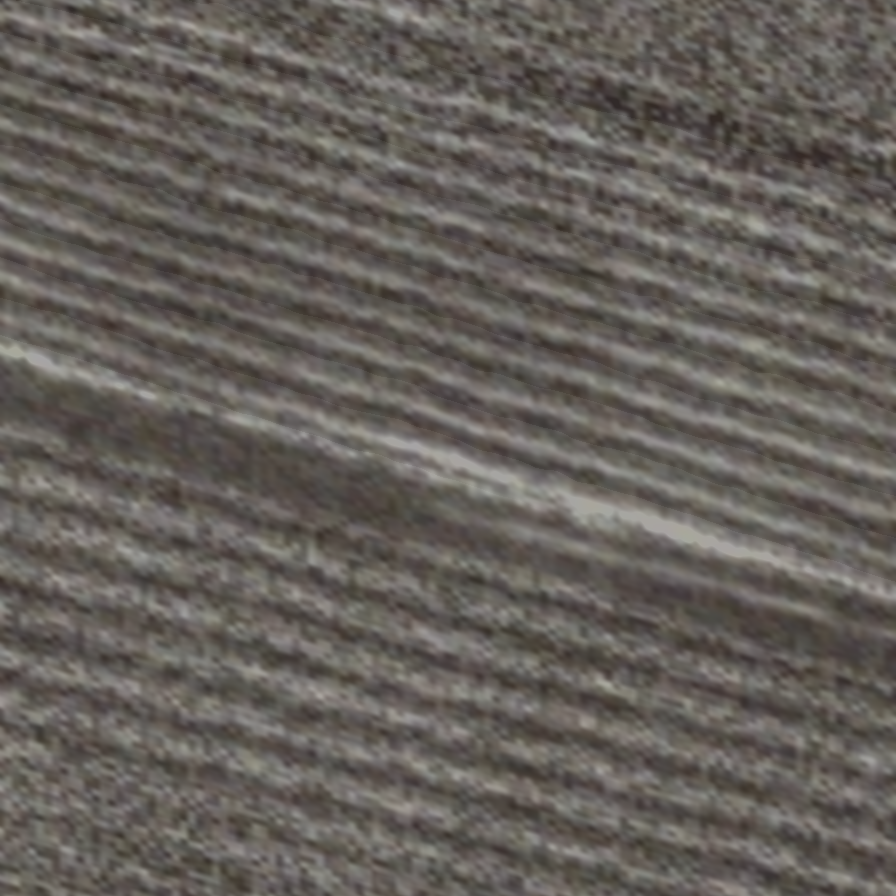
Write a Shadertoy shader that draws this texture.

```glsl
// Slanted ploughed furrows in grey-brown soil, split by one pale ridge.
// Two fans of rows are indexed by linear formulas; sheared value noise
// wobbles the rows, varies their crests and adds the grain of the soil.

float hash(vec2 cell) {
    vec3 q = fract(vec3(cell.xyx) * 0.1031);
    q += dot(q, q.yzx + 33.33);
    return fract((q.x + q.y) * q.z);
}

float noise(vec2 p) {
    vec2 cell = floor(p), f = fract(p);
    f = f * f * (3.0 - 2.0 * f);
    return mix(mix(hash(cell), hash(cell + vec2(1, 0)), f.x),
               mix(hash(cell + vec2(0, 1)), hash(cell + vec2(1, 1)), f.x), f.y);
}

float bump(float x, float width) {
    return exp(-x * x / (width * width));
}

void mainImage(out vec4 fragColor, in vec2 fragCoord) {
    vec2 uv = fragCoord / iResolution.xy;
    float x = uv.x;
    float depth = 1.0 - uv.y;

    // Coordinates along and across the rows
    vec2 soil = vec2(x, depth - 0.29 * x);
    float grain = 0.62 * noise(soil * vec2(112, 150))
                + 0.38 * noise(soil * vec2(66, 95) + 31.0) - 0.5;
    float clod = noise(soil * vec2(34, 60) + 7.0) - 0.5;
    float broad = noise(soil * vec2(5, 9) + 53.0) - 0.5;

    // Slightly uneven row edges
    depth += 0.006 * (noise(soil * vec2(11, 14)) - 0.5)
           + 0.005 * (noise(soil * vec2(45, 30) + 19.0) - 0.5);

    // Upper rows: thin pale crests with shade below each one
    float upper = (mix(0.309, 0.625, x) - depth) / mix(0.042, 0.047, x);
    upper -= 0.75 * smoothstep(8.2, 9.6, upper);
    float offset = upper - round(upper);
    float rowFade = 1.0 - smoothstep(9.3, 9.7, upper);
    float crest = bump(offset, 0.19) * (1.0 + 0.5 * clod + 0.5 * broad);
    float shade = bump(offset + 0.36, 0.22);
    float calm = 1.0 - smoothstep(2.0, 9.0, upper);
    float upperTone = 0.25 + 0.46 * crest - 0.17 * shade;
    upperTone = mix(0.38, upperTone, rowFade * (0.85 + 0.15 * calm));
    upperTone += grain * mix(0.95, 0.48, calm);

    // Lower rows: broad crumbly crests that fade toward the bottom left
    float lower = (depth - mix(0.527, 0.807, x)) / mix(0.051, 0.047, x);
    float lowerOffset = lower - round(lower);
    float lowerCrest = bump(lowerOffset, 0.28) * (1.0 + 0.7 * clod + 0.9 * grain);
    float lowerShade = bump(lowerOffset - 0.42, 0.18)
                     + bump(lowerOffset + 0.58, 0.18);
    float lowerTone = 0.21 + 0.38 * lowerCrest - 0.15 * lowerShade;
    float worn = smoothstep(4.4, 6.6, lower - 1.5 * x);
    lowerTone = mix(lowerTone, 0.32 + 0.10 * lowerCrest, worn * 0.8);
    lowerTone += grain * mix(0.58, 0.95, worn);

    // Smooth dark trough beneath the ridge
    float trough = 1.0 - smoothstep(-1.4, -0.7, lower + 0.4 * broad);
    lowerTone = mix(lowerTone, 0.12 + 0.30 * grain + 0.1 * clod, trough * 0.9);

    // Side crest that leaves the ridge halfway across
    float sideCrest = bump(depth - 0.427 - 0.285 * x, 0.009);
    lowerTone += 0.42 * sideCrest * smoothstep(0.42, 0.52, x) * (0.9 + clod);

    // Pale ridge, doubled by a fainter strand above it
    float ridgeDepth = depth - (0.391 + 0.30 * x - 0.026 * x * x);
    float tone = mix(upperTone, lowerTone, smoothstep(-0.006, 0.008, ridgeDepth));
    float ridgeGain = 1.0 + 0.6 * clod + 0.7 * grain + 0.4 * broad;
    tone += 0.58 * ridgeGain * bump(ridgeDepth, 0.0125);
    tone += 0.24 * bump(ridgeDepth + 0.021, 0.012) * (1.0 + clod);

    // Broad patches of light and soil colours
    tone += 0.14 * broad + 0.01;
    vec3 color = mix(vec3(0.268, 0.241, 0.222), vec3(0.62, 0.613, 0.59),
                     clamp(tone, -0.2, 1.1));
    float hue = noise(soil * vec2(50, 70) + 91.0) - 0.5;
    float tint = noise(soil * vec2(43, 61) + 137.0) - 0.5;
    color += hue * vec3(0.02, 0.0, -0.035) + tint * vec3(0.012, -0.02, 0.015);
    fragColor = vec4(color, 1.0);
}
```
